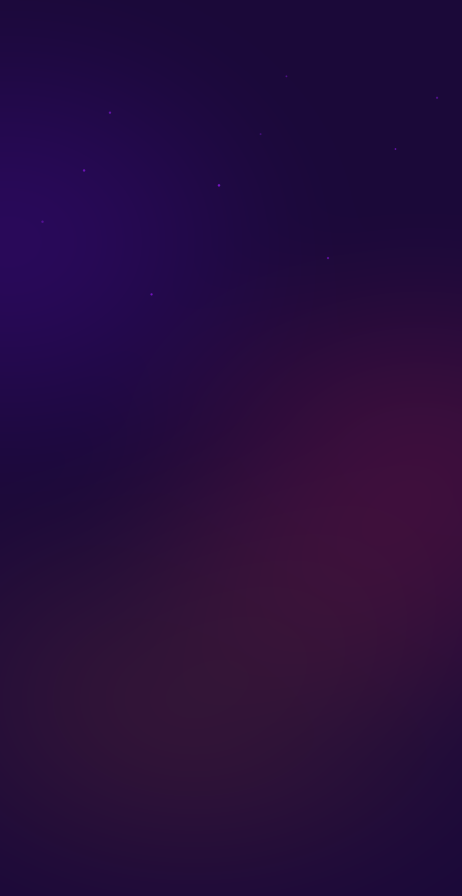
A Shadertoy shader for this background:

```glsl
const vec3 NIGHT = vec3(0.105, 0.035, 0.225);

// Light added by each glow
const vec3 VIOLET = vec3(0.055, 0.002, 0.125);
const vec3 MAGENTA = vec3(0.135, 0.022, 0.010);
const vec3 PLUM = vec3(0.092, 0.046, -0.010);

// Glow centres and radii, as fractions of the canvas
const vec2 VIOLET_CENTER = vec2(0.02, 0.73);
const vec2 VIOLET_RADII = vec2(0.78, 0.32);
const vec2 MAGENTA_CENTER = vec2(0.91, 0.46);
const vec2 MAGENTA_RADII = vec2(0.80, 0.33);
const vec2 PLUM_CENTER = vec2(0.42, 0.22);
const vec2 PLUM_RADII = vec2(0.90, 0.32);

const int STAR_COUNT = 10;
const vec3 STAR_COLOR = vec3(0.50, 0.08, 0.82);
const vec2 STAR_START = vec2(0.62, 0.98);
const vec2 STAR_STEP = vec2(0.618, 0.844);
const vec2 STAR_BAND = vec2(0.66, 0.92);
const float STAR_RADIUS = 0.0014;

float glow(vec2 uv, vec2 center, vec2 radii) {
    return 1.0 - smoothstep(0.0, 1.0, length((uv - center) / radii));
}

float hash(float n) {
    return fract(sin(n * 12.99 + 4.1) * 4375.85);
}

// Low-discrepancy scatter of small dots inside a horizontal band
float stars(vec2 uv, float aspect) {
    float light = 0.0;
    float blur = 0.7 / iResolution.y;
    for (int i = 0; i < STAR_COUNT; i++) {
        float id = float(i);
        vec2 place = fract(STAR_START + id * STAR_STEP);
        place.y = mix(STAR_BAND.x, STAR_BAND.y, place.y);
        float dist = length((uv - place) * vec2(aspect, 1.0));
        float size = STAR_RADIUS * mix(0.6, 1.0, hash(id));
        float dot_ = 1.0 - smoothstep(size - blur, size + blur, dist);
        light = max(light, dot_ * mix(0.4, 1.0, hash(id + 20.0)));
    }
    return light;
}

void mainImage(out vec4 fragColor, in vec2 fragCoord) {
    vec2 uv = fragCoord / iResolution.xy;
    float aspect = iResolution.x / iResolution.y;

    // Soft overlapping glows
    vec3 color = NIGHT;
    color += VIOLET * glow(uv, VIOLET_CENTER, VIOLET_RADII);
    color += MAGENTA * glow(uv, MAGENTA_CENTER, MAGENTA_RADII);
    color += PLUM * glow(uv, PLUM_CENTER, PLUM_RADII);

    // Faint stars on top
    color = mix(color, STAR_COLOR, stars(uv, aspect));
    fragColor = vec4(color, 1.0);
}
```
